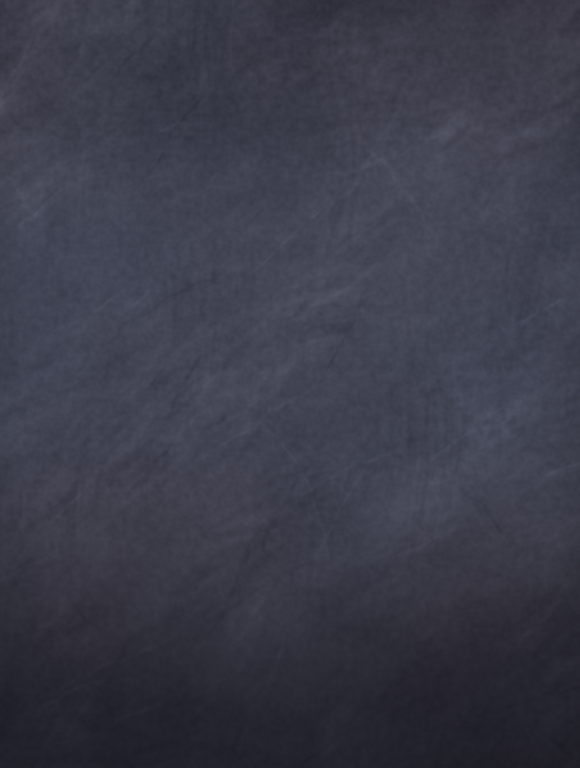
A WebGL 1 fragment shader for this texture:

```glsl
precision highp float;
// A dusty slate chalkboard: a soft vertical light falloff, warped gradient-noise
// clouds, chalk dust, patchy eraser smears, and a loop of faint curved scratches.
// All lengths are in canvas heights.

uniform vec2 u_resolution;

const vec3 DARK_SLATE = vec3(0.136, 0.136, 0.174);
const vec3 MID_SLATE = vec3(0.238, 0.237, 0.288);
const vec3 LIT_SLATE = vec3(0.268, 0.272, 0.330);
const vec3 CHALK_TINT = vec3(0.97, 1.0, 1.06);
const vec3 BLUE_SHIFT = vec3(-0.018, 0.005, 0.015);
const float CLOUD_STRENGTH = 0.085;
const float MOTTLE_STRENGTH = 0.040;
const float SMEAR_STRENGTH = 0.044;
const float DUST_STRENGTH = 0.060;
const float STROKE_STRENGTH = 0.040;
const float GRAIN_STRENGTH = 0.023;
const float WIPE_ANGLE = 0.68;
const int STROKE_COUNT = 56;

vec2 hash2(vec2 p) {
  vec3 q = fract(p.xyx * vec3(0.1031, 0.1030, 0.0973));
  q += dot(q, q.yzx + 33.33);
  return fract((q.xx + q.yz) * q.zy);
}

vec2 gradientAt(vec2 cell) {
  float a = 6.2832 * hash2(cell + 57.0).x;
  return vec2(cos(a), sin(a));
}

float gradientNoise(vec2 p) {
  vec2 i = floor(p);
  vec2 f = p - i;
  vec2 w = f * f * f * (f * (f * 6.0 - 15.0) + 10.0);
  vec2 e = vec2(1.0, 0.0);
  float low = mix(dot(gradientAt(i), f), dot(gradientAt(i + e.xy), f - e.xy), w.x);
  float high = mix(dot(gradientAt(i + e.yx), f - e.yx),
                   dot(gradientAt(i + e.xx), f - e.xx), w.x);
  return mix(low, high, w.y);
}

mat2 rotation(float a) {
  return mat2(cos(a), -sin(a), sin(a), cos(a));
}

float fbm(vec2 p) {
  float sum = 0.0;
  float amplitude = 0.5;
  for (int i = 0; i < 5; i++) {
    sum += amplitude * gradientNoise(p);
    p = rotation(0.6) * p * 2.03 + 17.3;
    amplitude *= 0.5;
  }
  return sum;
}

// Thin noise streaks along one direction, shown only in patches.
float smear(vec2 p, float angle, vec2 scale, float seed) {
  vec2 q = rotation(angle) * p;
  q.y += 0.035 * gradientNoise(p * 4.5 + seed);
  float streak = 0.7 * gradientNoise(q * scale + seed)
               + 0.7 * gradientNoise(q * scale * 2.3 + seed + 9.0);
  float patchMask = smoothstep(-0.05, 0.32, fbm(q * vec2(3.5, 6.0) + seed * 1.7));
  return streak * patchMask;
}

// Sum of faint curved strokes, mostly along the wiping direction.
float scratches(vec2 p, float aspect) {
  float sum = 0.0;
  for (int i = 0; i < STROKE_COUNT; i++) {
    float id = float(i);
    vec2 place = hash2(vec2(id, 3.0));
    vec2 shape = hash2(vec2(id, 11.0));
    vec2 style = hash2(vec2(id, 23.0));
    float angle = WIPE_ANGLE + (shape.x - 0.5) * 1.1;
    angle += step(0.75, style.x) * 1.2;
    vec2 q = rotation(angle) * (p - place * vec2(aspect, 1.0));
    float halfLength = mix(0.03, 0.15, shape.y * shape.y);
    q.y += (style.y - 0.5) * 4.0 * q.x * q.x + 0.007 * gradientNoise(q * 14.0 + id);
    float width = mix(0.0016, 0.0055, fract(style.x * 7.3));
    float line = exp(-q.y * q.y / (width * width));
    float ends = 1.0 - smoothstep(0.3, 1.0, abs(q.x) / halfLength);
    float wear = 0.45 + 1.2 * gradientNoise(q * vec2(45.0, 140.0) + id * 5.0);
    float tone = mix(-0.8, 0.85, step(0.5, fract(place.x * 5.1 + style.y)));
    sum += tone * line * ends * max(wear, 0.0);
  }
  return sum;
}

// Dark at the foot, brightest around the middle, settling to mid tone at the top.
vec3 boardLight(float height) {
  vec3 color = mix(DARK_SLATE, MID_SLATE, smoothstep(0.01, 0.38, height));
  float glow = smoothstep(0.28, 0.52, height) * (1.0 - smoothstep(0.62, 0.94, height));
  return color + (LIT_SLATE - MID_SLATE) * glow;
}

void main() {
  vec2 p = gl_FragCoord.xy / u_resolution.y;
  float aspect = u_resolution.x / u_resolution.y;
  vec2 warp = vec2(fbm(p * 2.2 + 4.0), fbm(p * 2.2 + 31.0));

  vec2 wiped = rotation(WIPE_ANGLE) * (p + 0.14 * warp);
  float cloud = fbm(wiped * vec2(3.2, 5.2) + 12.0);
  float mottle = fbm(wiped * vec2(13.0, 20.0) + 45.0);
  float smears = smear(p, WIPE_ANGLE, vec2(8.0, 42.0), 3.0)
               + 0.7 * smear(p, 0.12, vec2(9.0, 52.0), 21.0)
               + 0.7 * smear(p, 1.50, vec2(8.0, 60.0), 40.0);
  float dustMask = smoothstep(0.04, 0.38, fbm(wiped * vec2(4.5, 7.5) + 63.0));
  float dust = dustMask * (0.5 + 1.6 * fbm(rotation(WIPE_ANGLE) * p * vec2(32.0, 60.0)));
  float grain = gradientNoise(p * 85.0) + 0.8 * gradientNoise(p * 170.0 + 8.0);

  vec3 color = boardLight(p.y + 0.10 * warp.x + 0.05 * cloud);
  float exposure = mix(0.5, 1.0, smoothstep(0.06, 0.42, p.y));
  float chalk = CLOUD_STRENGTH * cloud + MOTTLE_STRENGTH * mottle
              + SMEAR_STRENGTH * smears + DUST_STRENGTH * dust
              + STROKE_STRENGTH * scratches(p, aspect) + GRAIN_STRENGTH * grain;
  color += CHALK_TINT * chalk * exposure;

  float blueBand = smoothstep(0.22, 0.5, p.y) * (1.0 - smoothstep(0.65, 1.0, p.y));
  color += BLUE_SHIFT * (0.35 * blueBand + 1.2 * warp.y) * exposure;

  float edge = min(min(p.x, aspect - p.x), min(p.y, 1.0 - p.y));
  color *= mix(0.95, 1.0, smoothstep(0.0, 0.04, edge));
  gl_FragColor = vec4(color, 1.0);
}
```
